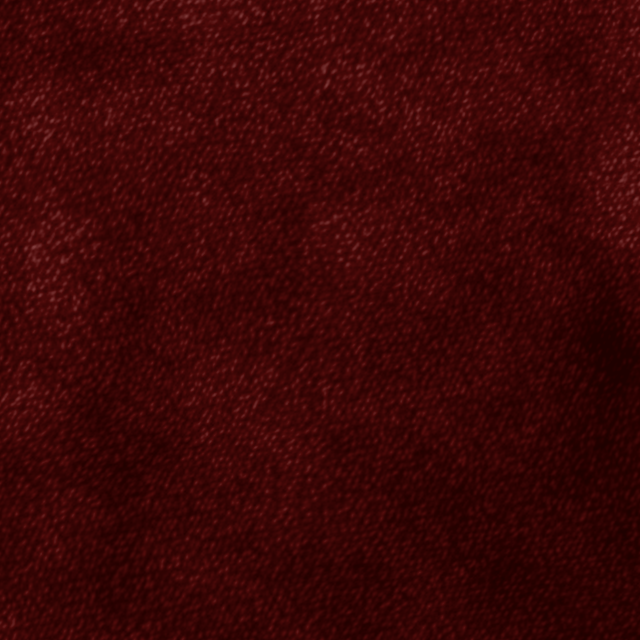
A Shadertoy shader for this texture:

```glsl
// Dark red woven cloth hanging in soft folds, with worn, paler patches.
// Steep soft grains on a staggered, warped grid form the weave; broad
// bumps give the folds, and a tone ramp turns brightness into colour.

#define GRAINS vec2(84.0, 90.0)  // grains across and up the canvas
#define SLANT 1.0                // grain tilt in radians
#define JITTER 0.48              // grain displacement in cells
#define WARP 0.022               // bending of the rows
#define ROW_SLOPE 0.16           // rise of the rows to the right
#define BASE_TONE 0.230          // mean red level
#define FOLD_CONTRAST 1.3
#define WEAVE_CONTRAST 0.115
#define PATCH_CONTRAST 0.15
#define FIBRE_CONTRAST 0.075

float hash(vec2 p) {
    vec3 q = fract(vec3(p.xyx) * 0.1031);
    q += dot(q, q.yzx + 33.33);
    return fract((q.x + q.y) * q.z);
}

float noise(vec2 p) {
    vec2 cell = floor(p), f = fract(p);
    f = f * f * (3.0 - 2.0 * f);
    float low = mix(hash(cell), hash(cell + vec2(1, 0)), f.x);
    float high = mix(hash(cell + vec2(0, 1)), hash(cell + vec2(1, 1)), f.x);
    return mix(low, high, f.y);
}

// Four octaves, centred on zero
float fbm(vec2 p) {
    float sum = 0.0, total = 0.0, amplitude = 1.0;
    for (int i = 0; i < 4; i++) {
        sum += amplitude * noise(p);
        total += amplitude;
        p = mat2(1.6, 1.2, -1.2, 1.6) * p + 17.3;
        amplitude *= 0.62;
    }
    return sum / total - 0.5;
}

// Soft elliptical bump of height one
float bump(vec2 p, vec2 centre, vec2 size) {
    vec2 d = (p - centre) / size;
    return exp(-dot(d, d));
}

// Broad light and shade of the hanging folds
float foldLight(vec2 p) {
    float light = 0.030 * bump(p, vec2(0.48, 0.95), vec2(0.42, 0.33));
    light += 0.040 * bump(p, vec2(0.06, 0.52), vec2(0.08, 0.36));
    light += 0.050 * bump(p, vec2(1.00, 0.73), vec2(0.07, 0.16));
    light += 0.012 * bump(p, vec2(0.45, 0.40), vec2(0.20, 0.35));
    light -= 0.030 * bump(p, vec2(0.19, 0.35), vec2(0.06, 0.38));
    light -= 0.030 * bump(p, vec2(0.90, 0.10), vec2(0.35, 0.35));
    light -= 0.018 * bump(p, vec2(0.05, 0.98), vec2(0.10, 0.15));
    float creaseX = 0.95 - 0.55 * pow(max(p.y - 0.45, 0.0), 1.5);
    light -= 0.045 * bump(p, vec2(creaseX, 0.58), vec2(0.055, 0.28));
    return light + 0.020 * (p.y - 0.5);
}

// Sum of slanted grains with random strength, tilt and position
float weave(vec2 p) {
    vec2 q = p * GRAINS;
    float homeRow = floor(q.y), sum = 0.0;
    for (int j = -1; j <= 1; j++) {
        float row = homeRow + float(j);
        float shift = 0.5 * mod(row, 2.0);
        float column = floor(q.x - shift);
        for (int i = -1; i <= 1; i++) {
            vec2 id = vec2(column + float(i), row);
            vec2 wobble = vec2(hash(id + 31.7), hash(id + 71.3)) - 0.5;
            vec2 d = q - id - vec2(0.5 + shift, 0.5) - JITTER * wobble;
            float tilt = SLANT + 0.9 * (hash(id + 13.9) - 0.5);
            float c = cos(tilt), s = sin(tilt);
            d = vec2(c * d.x + s * d.y, c * d.y - s * d.x);
            float strength = 0.45 + 1.1 * hash(id + 5.1);
            sum += strength * exp(-dot(d * d, vec2(5.0, 11.0)));
        }
    }
    return sum;
}

// Deep red in shade, greyer pink on the worn highlights
vec3 clothColour(float tone) {
    float pale = 0.25 * max(tone - 0.15, 0.0) + 0.75 * max(tone - 0.31, 0.0);
    return vec3(tone, pale + 0.002, pale);
}

void mainImage(out vec4 fragColor, in vec2 fragCoord) {
    vec2 p = fragCoord / iResolution.xy;

    // Rows slope and bend gently with the cloth
    vec2 bend = vec2(noise(p * 5.0 + 3.0), noise(p * 5.0 + 40.0)) - 0.5;
    vec2 cloth = p + WARP * bend - vec2(0.0, ROW_SLOPE * p.x);

    // Folds and worn patches
    float wear = 0.6 + 0.6 * p.y;
    float light = BASE_TONE + FOLD_CONTRAST * foldLight(p);
    light += PATCH_CONTRAST * wear * fbm(p * vec2(9.0, 11.0) + 8.0);

    // Weave and loose fibres fade in the shade
    float fibre = 0.55 * noise(cloth * 170.0 + 60.0) + 0.45 * noise(cloth * 330.0 + 90.0) - 0.5;
    float detail = WEAVE_CONTRAST * (weave(cloth + 1.0) - 0.42) + FIBRE_CONTRAST * fibre;
    float tone = light + detail * light / BASE_TONE;

    fragColor = vec4(clothColour(clamp(tone, 0.12, 0.50)), 1.0);
}
```
